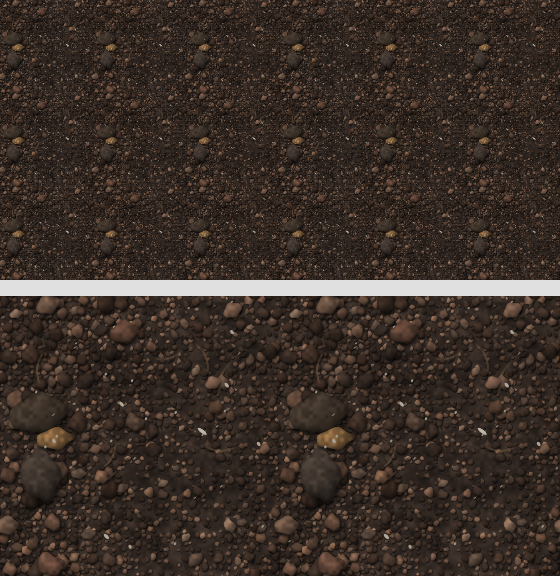
Top, the full canvas; bottom, a detail of the centre.
Give the GLSL for this texture, as a Shadertoy shader.

```glsl
// Dark garden soil: one square tile of earth, repeated six across and three down.
// Wrapped grids scatter shaded clods from fine to coarse over a dark ground,
// then come larger stones, thin root fibres and pale mineral specks.

// Sine-free hash: three random values per lattice point
vec3 hash3(vec3 p) {
    p = fract(p * vec3(0.1031, 0.1030, 0.0973));
    p += dot(p, p.yxz + 33.33);
    return fract((p.xxy + p.yxx) * p.zyx);
}

// Value noise that wraps after n cells
float tileNoise(vec2 p, float n) {
    vec2 cell = floor(p * n), f = fract(p * n);
    f = f * f * (3.0 - 2.0 * f);
    float a = hash3(vec3(mod(cell, n), n)).x;
    float b = hash3(vec3(mod(cell + vec2(1, 0), n), n)).x;
    float c = hash3(vec3(mod(cell + vec2(0, 1), n), n)).x;
    float d = hash3(vec3(mod(cell + 1.0, n), n)).x;
    return mix(mix(a, b, f.x), mix(c, d, f.x), f.y);
}

// Shortest offset from a centre on the repeating tile
vec2 wrapped(vec2 d) {
    return fract(d + 0.5) - 0.5;
}

// One uneven, domed stone lit from the upper left, with a contact shadow
void stone(inout vec3 col, vec2 d, vec2 radii, float angle, vec3 tint, float pixel) {
    float c = cos(angle), s = sin(angle);
    mat2 turn = mat2(c, -s, s, c);
    vec2 q = turn * d / radii;
    float edge = length(q) * (1.0 + 0.16 * sin(4.0 * q.x + angle * 3.0) * cos(3.0 * q.y + angle));
    float soft = pixel / min(radii.x, radii.y);
    vec2 under = turn * (d + vec2(-0.15, 0.2) * radii.y) / radii;
    col *= mix(0.5, 1.0, smoothstep(0.8, 1.3, length(under)));
    float light = 1.12 + 0.38 * dot(d / max(radii.x, radii.y), vec2(-0.5, 0.85)) - 0.4 * pow(edge, 4.0);
    col = mix(col, tint * max(light, 0.4), 1.0 - smoothstep(1.0 - 0.5 * soft, 1.0 + 0.5 * soft, edge));
}

// Clods on a wrapped n by n grid; size is in cells
void scatterClods(inout vec3 col, vec2 p, float n, float density, float size, float pixel) {
    for (int y = -1; y <= 1; y++)
    for (int x = -1; x <= 1; x++) {
        vec2 cell = floor(p * n) + vec2(x, y);
        vec3 place = hash3(vec3(mod(cell, n), n + 3.0));
        vec3 look = hash3(vec3(mod(cell, n), n + 71.0));
        // Coarse clods gather on the left of the tile
        vec2 centre = (cell + 0.2 + 0.6 * place.xy) / n;
        float gather = 0.22 * cos(6.2832 * (centre.x - 0.18)) + 0.1 * cos(6.2832 * (centre.y - 0.8));
        if (place.z > density + gather) continue;
        float r = size * mix(0.55, 1.0, look.x) / n;
        vec3 tint = mix(vec3(0.165, 0.133, 0.114), vec3(0.43, 0.345, 0.285), look.y * look.y);
        tint *= mix(vec3(1.0), vec3(1.06, 0.96, 0.9), look.z);
        stone(col, p - centre, r * vec2(1.0, mix(0.65, 0.95, look.z)), look.z * 6.2832, tint, pixel);
    }
}

void mainImage(out vec4 fragColor, in vec2 fragCoord) {
    vec2 uv = fragCoord / iResolution.xy;
    vec2 p = fract(uv * vec2(6.0, 3.0));
    float pixel = 3.0 / iResolution.y;

    // Ground and three sizes of clod
    vec3 col = vec3(0.19, 0.153, 0.132) * mix(0.75, 1.25, tileNoise(p, 32.0));
    scatterClods(col, p, 46.0, 0.8, 0.55, pixel);
    scatterClods(col, p, 25.0, 0.52, 0.52, pixel);
    scatterClods(col, p, 12.0, 0.26, 0.46, pixel);

    // Root fibres: thin, slightly bowed strands
    for (int i = 0; i < 7; i++) {
        vec3 h = hash3(vec3(i, 5, 19));
        float angle = h.z * 6.2832;
        vec2 d = wrapped(p - h.xy);
        d = mat2(cos(angle), -sin(angle), sin(angle), cos(angle)) * d;
        float strand = abs(d.y + 5.0 * d.x * d.x);
        float along = 1.0 - smoothstep(0.04, 0.06, abs(d.x));
        col = mix(col, vec3(0.36, 0.28, 0.21), 0.6 * along * (1.0 - smoothstep(0.002, 0.002 + pixel, strand)));
    }

    // Mound, dark clod and tan stone on the left
    stone(col, wrapped(p - vec2(0.13, 0.58)), vec2(0.10, 0.065), 0.2, vec3(0.23, 0.19, 0.155), pixel);
    stone(col, wrapped(p - vec2(0.14, 0.36)), vec2(0.068, 0.088), 0.15, vec3(0.225, 0.19, 0.165), pixel);
    stone(col, wrapped(p - vec2(0.19, 0.49)), vec2(0.062, 0.036), 0.1, vec3(0.47, 0.35, 0.22), pixel);

    // Other distinct stones: centre, radius, tone
    vec4 stones[7] = vec4[7](
        vec4(0.44, 0.87, 0.050, 0.30), vec4(0.17, 0.97, 0.042, 0.37),
        vec4(0.83, 0.95, 0.034, 0.40), vec4(0.76, 0.69, 0.028, 0.43),
        vec4(0.02, 0.18, 0.042, 0.38), vec4(0.18, 0.04, 0.050, 0.36),
        vec4(0.82, 0.18, 0.026, 0.42));
    for (int i = 0; i < 7; i++) {
        vec4 s = stones[i];
        vec3 h = hash3(vec3(i, 41, 7));
        vec3 tint = s.w * vec3(1.0, mix(0.7, 0.82, h.x), mix(0.56, 0.67, h.x));
        stone(col, wrapped(p - s.xy), s.z * vec2(1.0, 0.75), h.y * 3.1416, tint, pixel);
    }

    // Fine grit and broad damp patches over everything
    col *= mix(0.78, 1.22, tileNoise(p, 72.0)) * mix(0.87, 1.15, tileNoise(p + 0.07, 5.0));

    // Pale mineral specks
    for (int i = 0; i < 34; i++) {
        vec3 h = hash3(vec3(i, 87, 31));
        vec2 d = wrapped(p - h.xy);
        d.x += d.y * (h.z - 0.5) * 2.0;
        float speck = length(d * vec2(1.0, 0.8)) - mix(0.003, 0.010, h.z * h.z);
        col = mix(col, vec3(0.74, 0.71, 0.65) * mix(0.7, 1.0, h.z), 1.0 - smoothstep(-0.5 * pixel, 0.5 * pixel, speck));
    }

    fragColor = vec4(col, 1.0);
}
```
